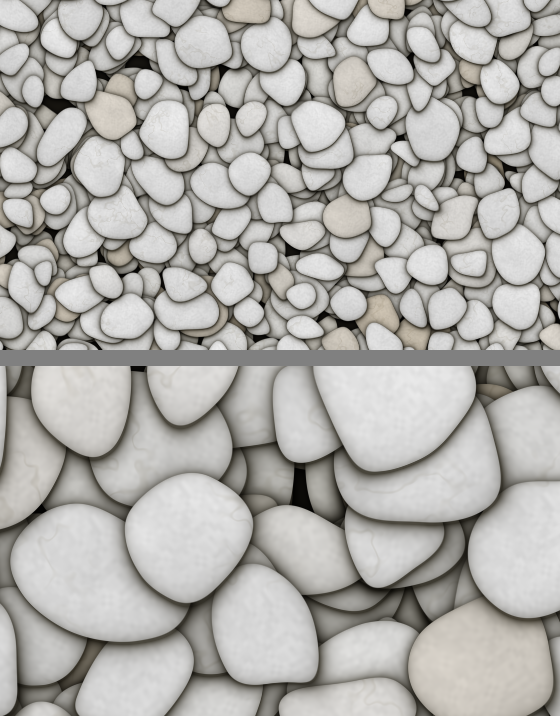
Top: the whole. Bottom: its middle third, enlarged.
Write a WebGL 1 fragment shader that draws this texture.

```glsl
precision highp float;
// A bed of smooth white pebbles heaped in layers, with dark gaps between them.
uniform vec2 u_resolution;

vec4 hash4(vec2 p) {
  vec4 q = fract(p.xyxy * vec4(0.1031, 0.1030, 0.0973, 0.1099));
  q += dot(q, q.wzxy + 33.33);
  return fract((q.xxyz + q.yzzw) * q.zywx);
}

float noise(vec2 p) {
  vec2 i = floor(p), f = fract(p);
  f = f * f * (3.0 - 2.0 * f);
  return mix(mix(hash4(i).x, hash4(i + vec2(1.0, 0.0)).x, f.x),
             mix(hash4(i + vec2(0.0, 1.0)).x, hash4(i + 1.0).x, f.x), f.y);
}

float fbm(vec2 p) {
  return 0.5 * noise(p) + 0.3 * noise(p * 2.1 + 5.0) + 0.2 * noise(p * 4.7 + 9.0);
}

mat2 turn(float a) {
  return mat2(cos(a), sin(a), -sin(a), cos(a));
}

float smoothMax(float a, float b, float k) {
  float h = max(k - abs(a - b), 0.0) / k;
  return max(a, b) + h * h * k * 0.25;
}

// Signed distance to an egg-like ellipse with two softly flattened sides
float pebbleDistance(vec2 p, vec2 radii, vec4 rnd) {
  p = turn(rnd.x * 6.2832) * p;
  p.y *= 1.0 + 4.0 * (rnd.y - 0.5) * p.x;
  float k = length(p / radii);
  float d = k * (k - 1.0) / max(length(p / (radii * radii)), 1e-4);
  for (int i = 0; i < 2; i++) {
    float a = 6.2832 * rnd.z + float(i) * (1.5 + 1.6 * rnd.w);
    float reach = radii.y * (0.8 + 0.35 * fract(rnd.w * 7.0 + float(i) * 0.4));
    d = smoothMax(d, dot(p, vec2(cos(a), sin(a))) - reach, 0.022);
  }
  return d;
}

// Stone surface: white, seldom cream, with soft clouds and faint veins
vec3 stoneColor(vec2 p, vec4 rnd, float depth) {
  float cream = smoothstep(0.84 - 0.3 * depth, 1.1, rnd.x);
  vec3 c = mix(vec3(0.872, 0.872, 0.872), vec3(0.80, 0.75, 0.67), cream);
  vec2 q = p * 16.0 + rnd.yz * 40.0;
  float cloud = fbm(q);
  float vein = 1.0 - smoothstep(0.0, 0.05, abs(fbm(q * 1.3 + 20.0) - 0.5));
  c *= 0.96 + 0.05 * rnd.w + 0.10 * (cloud - 0.5);
  c *= 1.0 - vec3(0.05, 0.055, 0.07) * vein * smoothstep(0.5, 0.75, noise(q * 0.8 + 3.0));
  c *= 0.975 + 0.05 * noise(p * 210.0);
  return c * (1.0 - vec3(0.10, 0.105, 0.13) * depth);
}

void main() {
  vec2 uv = gl_FragCoord.xy / u_resolution.y;
  float px = 0.7 / u_resolution.y;
  vec2 warp = vec2(noise(uv * 15.0), noise(uv * 15.0 + 31.0)) - 0.5;
  vec3 shade = vec3(0.66, 0.675, 0.72);
  vec3 color = vec3(0.10, 0.09, 0.07);

  // Paint from the lowest layer to the top one
  for (int layer = 0; layer < 5; layer++) {
    float level = float(layer);
    float depth = 1.0 - level / 4.0;
    mat2 grid = turn(level * 1.3 + 0.45);
    vec2 up = grid * vec2(-0.25, 0.97);
    vec2 p = grid * (uv + 0.014 * warp) + level * 3.17;
    vec2 home = floor(p / 0.125);

    for (int j = -1; j <= 1; j++) {
      for (int i = -1; i <= 1; i++) {
        vec2 cell = home + vec2(float(i), float(j));
        vec4 rnd = hash4(cell + level * 57.0);
        vec4 look = hash4(cell + level * 91.0 + 300.0);
        vec2 local = p - (cell + 0.5 + 0.6 * (rnd.xy - 0.5)) * 0.125;
        float size = mix(0.048, 0.094, rnd.z) * (1.0 - 0.08 * depth);
        vec2 radii = size * vec2(1.0, mix(0.56, 0.92, rnd.w));
        float d = pebbleDistance(local, radii, look.zwxy);
        float lit = dot(local, up) / size;

        // Contact shadow on whatever lies beneath
        float gap = max(d + 0.003 * clamp(lit, -1.5, 1.5), 0.0);
        color *= 1.0 - shade * exp(-gap / 0.0062);

        // The stone itself, rounded off toward its rim
        if (d < px) {
          vec3 stone = stoneColor(local, look, depth);
          stone *= 1.0 + 0.035 * lit - 0.02 * lit * lit;
          float rim = exp(min(d, 0.0) / (0.0048 - 0.0018 * clamp(lit, -1.0, 1.0)));
          stone *= 1.0 - shade * 0.36 * rim;
          color = mix(color, stone, 1.0 - smoothstep(-px, px, d));
        }
      }
    }
  }
  gl_FragColor = vec4(color, 1.0);
}
```
